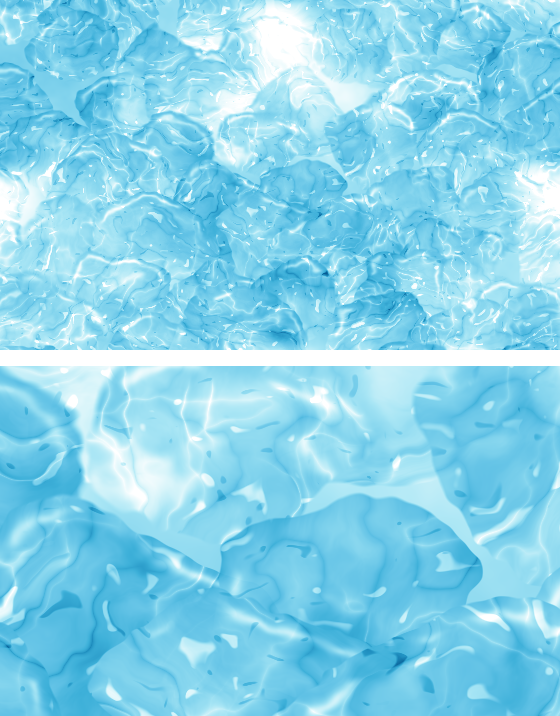
Top: the whole. Bottom: its middle third, enlarged.
This texture is drawn by a WebGL 2 fragment shader. Its source:

```glsl
#version 300 es
precision highp float;
// Heap of translucent blue ice chunks, backlit by soft white mist.

uniform vec2 u_resolution;
out vec4 fragColor;

const float TAU = 6.2831853;
const int ROWS = 10;
const float ROW_STEP = 0.14;
const float CELL_WIDTH = 0.3;

float hash(vec2 p) {
    return fract(sin(dot(p, vec2(127.1, 311.7))) * 43758.5453);
}

float noise(vec2 p) {
    vec2 i = floor(p), f = fract(p);
    f = f * f * (3.0 - 2.0 * f);
    return mix(mix(hash(i), hash(i + vec2(1, 0)), f.x),
               mix(hash(i + vec2(0, 1)), hash(i + vec2(1, 1)), f.x), f.y);
}

mat2 rotation(float angle) {
    float c = cos(angle), s = sin(angle);
    return mat2(c, s, -s, c);
}

float fbm(vec2 p) {
    float sum = 0.0, amplitude = 0.5;
    for (int i = 0; i < 4; i++) {
        sum += amplitude * noise(p);
        p = rotation(0.6) * p * 2.07 + 7.3;
        amplitude *= 0.5;
    }
    return sum;
}

// Thin lines along the mid level of the noise.
float crease(vec2 p, float sharpness) {
    return pow(1.0 - abs(2.0 * noise(p) - 1.0), sharpness);
}

float smoothMax(float a, float b, float k) {
    float h = max(k - abs(a - b), 0.0) / k;
    return max(a, b) + h * h * k * 0.25;
}

// Signed distance to a rounded, irregular polygon.
float chunkDistance(vec2 q, vec2 id, float radius) {
    float d = -1.0;
    for (int k = 0; k < 7; k++) {
        float rnd = hash(id + float(k) * 3.7);
        float angle = TAU * (float(k) + 0.7 * rnd) / 7.0;
        float reach = radius * (0.78 + 0.3 * hash(id + float(k) * 5.1 + 9.0));
        d = smoothMax(d, dot(q, vec2(cos(angle), sin(angle))) - reach, 0.045);
    }
    return d + 0.03 * (noise(q * 16.0 + id * 7.0) - 0.5) + 0.008 * (noise(q * 60.0 + id) - 0.5);
}

// Tone inside one chunk: facets, swirls, cracks, glints and rim.
float chunkTone(vec2 q, vec2 id, float d) {
    vec2 seed = 40.0 * vec2(hash(id + 1.3), hash(id + 2.9));
    mat2 tilt = rotation(TAU * hash(id + 4.4));
    vec2 w = q + 0.13 * (vec2(fbm(q * 8.0 + seed), fbm(q * 8.0 + seed + 19.0)) - 0.47);
    vec2 grain = tilt * w;
    float patches = smoothstep(0.4, 0.75, noise(w * 11.0 + seed + 5.0));

    float tone = 3.75 + 0.9 * (hash(id + 6.1) - 0.5);
    tone += 0.7 * (smoothstep(-0.012, 0.012, grain.x) - 0.5);
    tone += 4.6 * (fbm(w * 8.0 + seed) - 0.47);
    tone += 1.5 * (fbm(grain * vec2(22.0, 60.0) + seed) - 0.47);
    tone -= 1.3 * crease(grain * vec2(10.0, 24.0) + seed, 9.0);
    tone += 2.3 * patches * crease(grain * vec2(14.0, 38.0) + seed + 31.0, 8.0);
    tone += 1.2 * crease(w * 13.0 + seed + 47.0, 14.0);
    tone += 2.2 * smoothstep(0.83, 0.93, noise(w * 62.0 + seed));
    tone -= 1.5 * smoothstep(0.87, 0.95, noise(w * 75.0 + seed + 11.0));

    float facingUp = smoothstep(-0.03, 0.08, q.y);
    float rimOffset = (d + 0.017) / 0.006;
    tone -= 1.1 * exp(d / 0.022) * facingUp;
    tone += 2.6 * exp(-rimOffset * rimOffset) * facingUp * smoothstep(0.4, 0.7, noise(q * 20.0 + seed));
    return tone + 0.9 * smoothstep(0.04, -0.17, q.y);
}

// Distance to spots repeated in a half-drop layout.
float spotDistance(vec2 uv, vec2 center, vec2 stretch) {
    vec2 a = abs(fract(uv - center + 0.5) - 0.5);
    vec2 b = abs(fract(uv - center) - 0.5);
    return min(length(a * stretch), length(b * stretch));
}

vec3 iceColor(float tone) {
    vec3 ramp[8] = vec3[8](
        vec3(0.02, 0.36, 0.58), vec3(0.13, 0.57, 0.76), vec3(0.24, 0.69, 0.85), vec3(0.38, 0.76, 0.90),
        vec3(0.51, 0.83, 0.93), vec3(0.66, 0.90, 0.96), vec3(0.85, 0.96, 0.98), vec3(1.0));
    float t = clamp(tone, 0.0, 6.999);
    int stop = int(t);
    return mix(ramp[stop], ramp[stop + 1], fract(t));
}

void main() {
    vec2 uv = gl_FragCoord.xy / u_resolution;
    vec2 p = gl_FragCoord.xy / u_resolution.y;
    float pixel = 1.0 / u_resolution.y;
    float light = cos(TAU * uv.x) * sin(TAU * uv.y);
    float haze = max(light, 0.0);

    // Paint the rows from the back (top) to the front (bottom).
    float tone = 4.6 + 2.0 * (fbm(p * 9.0) - 0.47);
    for (int row = 0; row < ROWS; row++) {
        float shift = 0.5 * float(row % 2);
        float cell = floor(p.x / CELL_WIDTH - shift);
        for (int j = -1; j <= 1; j++) {
            vec2 id = vec2(cell + float(j), float(row));
            vec2 jitter = vec2(hash(id + 0.7), hash(id + 8.2)) - 0.5;
            vec2 center = vec2((id.x + shift + 0.5 + 0.5 * jitter.x) * CELL_WIDTH,
                               1.12 - ROW_STEP * (id.y + 0.7 * jitter.y));
            vec2 q = (p - center) * vec2(1.0, 1.12);
            if (dot(q, q) > 0.1) continue;
            float d = chunkDistance(q, id, mix(0.12, 0.2, hash(id + 3.3)));
            float blur = pixel + 0.012 * haze * hash(id + 5.9);
            float cover = 1.0 - smoothstep(-blur, blur, d);
            if (cover > 0.0) tone = mix(tone, chunkTone(q, id, d), 0.92 * cover);
        }
    }

    // Broad light, drifting mist and small deep shadows.
    tone = mix(tone, 4.4, 0.3 * haze) + 0.85 * light;
    tone += 1.2 * haze * smoothstep(0.4, 0.7, fbm(p * 5.0 + 3.0));
    float glow = spotDistance(uv, vec2(0.0, 0.44), vec2(1.6, 1.0)) / 0.1;
    float shadow = spotDistance(uv, vec2(0.0, 0.545), vec2(1.6, 1.4)) / 0.06;
    tone += 3.0 * exp(-glow * glow) - 2.4 * exp(-shadow * shadow);
    fragColor = vec4(iceColor(tone), 1.0);
}
```
